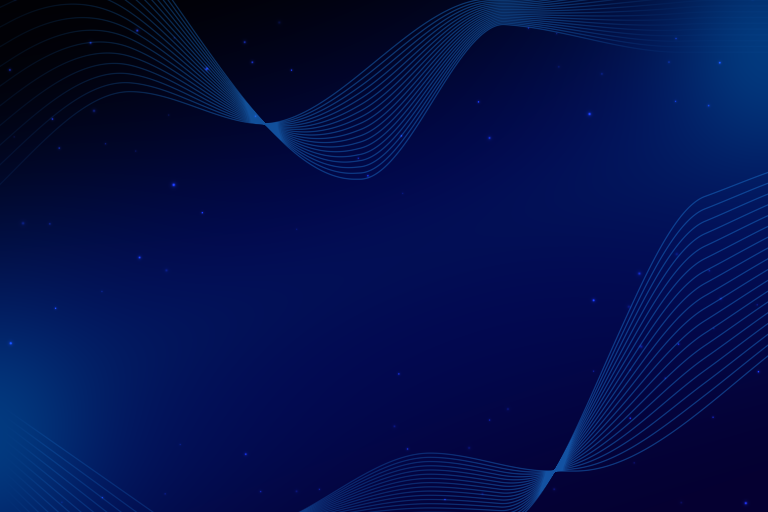
Reproduce this background procedurally as a Shadertoy shader.

```glsl
// Deep blue night backdrop with two glowing corners, scattered sparks and
// ribbons of fine lines. Each ribbon blends between two edge curves built
// from smooth ramps; the sparks come from a hashed grid of cells.

const vec3 BLACK = vec3(0.003, 0.003, 0.02);
const vec3 NAVY = vec3(0.006, 0.032, 0.315);
const vec3 VIOLET = vec3(0.018, 0.0, 0.19);
const vec3 BAND = vec3(0.0, 0.022, 0.015);
const vec3 GLOW = vec3(0.01, 0.28, 0.55);
const vec3 LINE = vec3(0.10, 0.46, 0.82);
const vec3 SPARK = vec3(0.13, 0.25, 0.95);

const float TILT = 0.352;          // slope of the background bands
const float LINE_WIDTH = 0.0005;
const float SPARK_CELL = 0.075;
const float SPARK_DENSITY = 0.42;

float ramp(float a, float b, float height, float x) {
    return height * smoothstep(a, b, x);
}

float softSpot(vec2 p, vec2 center, vec2 size) {
    vec2 d = (p - center) / size;
    return exp(-dot(d, d));
}

// Grows away from the upper left corner.
float diagonalDepth(vec2 p) {
    return TILT * p.x + 1.0 - p.y;
}

// Each function returns the heights of a ribbon's two edges at x.
vec2 upperEdges(float x) {
    float gentle = 0.518 + ramp(-0.195, 0.254, 0.303, x) - ramp(0.254, 0.518, 0.063, x)
                 + ramp(0.510, 0.957, 0.244, x) + ramp(0.977, 1.406, 0.088, x);
    float plunge = 1.293 - ramp(0.020, 0.693, 0.643, x) + ramp(0.703, 0.986, 0.303, x)
                 - ramp(0.957, 1.328, 0.055, x);
    return vec2(gentle, plunge);
}

vec2 lowerEdges(float x) {
    float steep = -0.025 + ramp(0.977, 1.377, 0.605, x) + ramp(1.21, 1.66, 0.117, x);
    float shallow = -0.035 + ramp(0.469, 0.840, 0.150, x) - ramp(0.840, 1.074, 0.035, x)
                  + ramp(1.123, 1.758, 0.352, x);
    return vec2(steep, shallow);
}

vec2 cornerEdges(float x) {
    return vec2(0.209 - 0.70 * x, 0.04 - x);
}

// Sum of thin lines spread evenly between two edges.
float ribbon(vec2 p, vec2 edges, vec2 slopes, int count) {
    float reach = LINE_WIDTH + 1.0 / iResolution.y;
    float sum = 0.0;
    for (int i = 0; i < count; i++) {
        float t = float(i) / float(count - 1);
        float slope = mix(slopes.x, slopes.y, t);
        float d = abs(p.y - mix(edges.x, edges.y, t)) / sqrt(1.0 + slope * slope);
        sum += 1.0 - smoothstep(0.0, reach, d);
    }
    return min(sum, 1.5);
}

vec3 hash3(vec2 cell) {
    vec3 h = fract(cell.xyx * vec3(0.1031, 0.1030, 0.0973));
    h += dot(h, h.yxz + 33.33);
    return fract((h.xxy + h.yzz) * h.zyx);
}

// Small glints, left out along the clear diagonal band
float sparks(vec2 p) {
    vec2 cell = floor(p / SPARK_CELL);
    vec3 h = hash3(cell + 7.0);
    vec3 k = hash3(cell + 91.0);
    vec2 center = (cell + 0.2 + 0.6 * h.xy) * SPARK_CELL;
    float d = length(p - center);
    float size = mix(0.0013, 0.0027, k.x * k.x);
    float core = exp(-d * d / (size * size));
    float halo = 0.2 * exp(-d * d / (size * size * 6.0));
    float clearing = smoothstep(0.10, 0.17, abs(diagonalDepth(center) - 0.83));
    return step(h.z, SPARK_DENSITY) * clearing * mix(0.15, 0.9, k.y * k.y) * (core + halo);
}

vec3 background(vec2 p) {
    float depth = diagonalDepth(p);
    vec3 color = mix(BLACK, NAVY, smoothstep(0.06, 0.74, depth));
    color = mix(color, VIOLET, smoothstep(0.9, 1.5, depth));
    float band = (depth - 0.78) / 0.12;
    color += BAND * exp(-band * band);

    // Corner glows: a bright core within a wide halo
    float glow = 0.55 * softSpot(p, vec2(-0.03, 0.13), vec2(0.20, 0.23))
               + 0.24 * softSpot(p, vec2(0.0, 0.22), vec2(0.42, 0.36))
               + 0.52 * softSpot(p, vec2(1.50, 0.92), vec2(0.18, 0.20))
               + 0.27 * softSpot(p, vec2(1.50, 0.84), vec2(0.37, 0.34));
    return mix(color, GLOW, min(glow, 1.0));
}

void mainImage(out vec4 fragColor, in vec2 fragCoord) {
    vec2 p = fragCoord / iResolution.y;
    float e = 0.002;
    vec3 color = background(p);

    // Ribbons, faded towards their loose ends
    vec2 upper = upperEdges(p.x);
    vec2 lower = lowerEdges(p.x);
    vec2 corner = cornerEdges(p.x);
    float upperFade = mix(0.10, 0.44, smoothstep(0.0, 0.5, p.x))
                    * (1.0 - 0.9 * smoothstep(1.0, 1.35, p.x));
    float lowerFade = mix(0.30, 0.46, smoothstep(0.7, 1.1, p.x));
    float cornerFade = 0.24 * smoothstep(0.0, 0.12, p.x);
    float lines = upperFade * ribbon(p, upper, (upperEdges(p.x + e) - upper) / e, 18)
                + lowerFade * ribbon(p, lower, (lowerEdges(p.x + e) - lower) / e, 18)
                + cornerFade * ribbon(p, corner, (cornerEdges(p.x + e) - corner) / e, 12);
    color = mix(color, LINE, min(lines, 0.8));

    color += SPARK * sparks(p);
    fragColor = vec4(color, 1.0);
}
```
